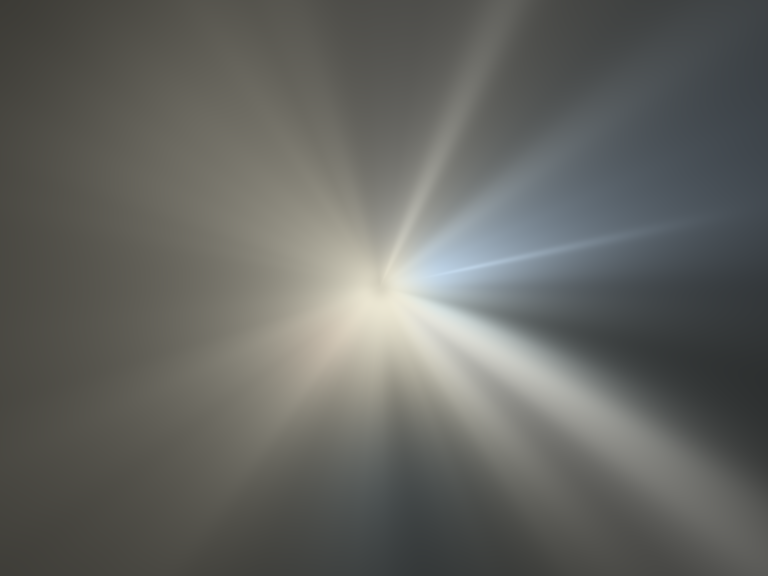
Reproduce this background procedurally as a WebGL 2 fragment shader.

```glsl
#version 300 es
precision highp float;

uniform vec2 u_resolution;
out vec4 fragColor;

const float TAU = 6.2831853;
const vec2 CENTRE = vec2(0.495, 0.502);
const vec3 WARM = vec3(1.02, 1.0, 0.915);
const vec3 COOL = vec3(0.90, 1.0, 1.09);
const vec3 SLATE = vec3(0.94, 1.01, 1.02);
const vec3 IVORY = vec3(1.0, 1.0, 0.965);
const vec3 PEACH = vec3(1.05, 0.985, 0.90);

float hash(float n) {
    n = fract(n * 0.1031);
    n *= n + 33.33;
    return fract(n * (n + n));
}

// Soft angular lobe; all angles in degrees, wrapped to the nearest turn
float lobe(float angle, float heading, float width) {
    float d = mod(angle - heading + 180.0, 360.0) - 180.0;
    return exp(-d * d / (width * width));
}

// Smooth value noise that closes on itself after a full turn
float ringNoise(float turn, float cells, float seed) {
    float x = turn * cells;
    float i = floor(x);
    float f = smoothstep(0.0, 1.0, x - i);
    return mix(hash(mod(i, cells) + seed), hash(mod(i + 1.0, cells) + seed), f);
}

float streaks(float angle) {
    float turn = fract(angle / 360.0);
    float cells = 22.0;
    float weight = 0.5;
    float total = 0.0;
    for (int k = 0; k < 3; k++) {
        total += weight * (ringNoise(turn, cells, cells * 3.7) - 0.5);
        cells *= 2.0;
        weight *= 0.55;
    }
    return total;
}

// Distance at which the light has fallen to half, for each heading
float reachOf(float angle, float r) {
    float reach = 0.205;
    reach += 0.33 * lobe(angle, -26.5 - 10.0 * r, 8.5);
    reach += 0.13 * lobe(angle, -50.0, 10.0);
    reach -= 0.04 * lobe(angle, -14.0, 7.0);
    reach += 0.10 * lobe(angle, 13.0, 14.0);
    reach += 0.05 * lobe(angle, 36.0, 7.0);
    reach += 0.09 * lobe(angle, 66.0, 5.0);
    reach -= 0.07 * lobe(angle, 93.0, 22.0);
    reach += 0.03 * lobe(angle, 142.0, 22.0);
    reach += 0.05 * lobe(angle, -128.0, 13.0);
    reach += 0.05 * lobe(angle, -155.0, 18.0);
    return reach;
}

// Light level along a heading: quick falloff low and right, slow high and left
float lightAt(float angle, float r, float streak) {
    float a = angle * TAU / 360.0;
    float power = 1.65 + 0.4 * cos(a) - 0.6 * sin(a);
    float reach = reachOf(angle, r) * (1.0 + 0.30 * streak * smoothstep(0.02, 0.2, r));
    return 0.15 + 0.77 / (1.0 + pow(r / reach, power));
}

vec3 tintAt(float angle, float r) {
    vec3 tint = mix(WARM, COOL, lobe(angle, 15.0, 38.0));
    tint = mix(tint, SLATE, lobe(angle, -18.0, 14.0));
    tint = mix(tint, SLATE, lobe(angle, -85.0, 24.0) * smoothstep(0.15, 0.4, r));
    tint = mix(tint, IVORY, lobe(angle, -38.0, 16.0));
    tint = mix(tint, IVORY, 0.8 * lobe(angle, 82.0, 25.0));
    float blush = lobe(angle, -135.0, 25.0) * exp(-pow((r - 0.14) / 0.1, 2.0));
    tint = mix(tint, PEACH, 0.7 * blush);
    return mix(WARM, tint, smoothstep(0.0, 0.12, r));
}

void main() {
    vec2 p = (gl_FragCoord.xy - CENTRE * u_resolution) / u_resolution.y;
    float r = max(length(p), 0.0001);
    float angle = atan(p.y, p.x + (p.x == 0.0 ? 0.00001 : 0.0)) * 360.0 / TAU;

    // Radial light with faint streaks
    float light = lightAt(angle, r, streaks(angle));

    // Thin glint to the right
    float glint = lobe(angle, 11.8, 1.3) * smoothstep(0.06, 0.18, r);
    light += 0.075 * glint * (1.0 - smoothstep(0.2, 0.7, r));

    // Small dip at the core and shade toward the upper left corner
    light *= 1.0 - 0.10 * exp(-r * r / 0.0004);
    light *= 1.0 - 0.28 * lobe(angle, 140.0, 28.0) * smoothstep(0.4, 0.85, r);

    fragColor = vec4(clamp(light * tintAt(angle, r), 0.0, 1.0), 1.0);
}
```
